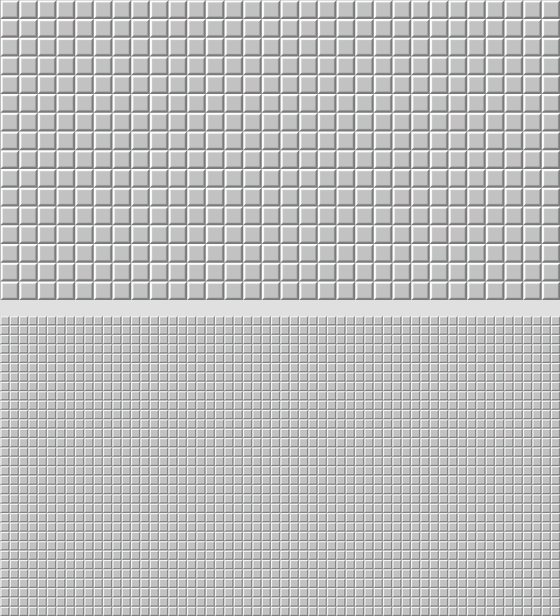
Top: one tile. Bottom: repeated 2 by 2.
Reproduce this pattern procedurally as a Shadertoy shader.

```glsl
// Grid of raised grey square tiles with white upper-left and dark lower-right bevels
#define TILES vec2(30.0, 16.0)
#define SHIFT vec2(0.025, 0.01)
#define LIGHT_FLAT 0.085
#define LIGHT_END 0.150
#define DARK_FLAT 0.075
#define DARK_END 0.165
#define FACE_GREY 0.76
#define LIGHT_GREY 0.99
#define DARK_GREY 0.48
#define TINT_AMOUNT 0.006
#define SAMPLES 4

float hash(vec2 p) {
    vec3 q = fract(vec3(p.xyx) * 0.1031);
    q += dot(q, q.yzx + 33.33);
    return fract((q.x + q.y) * q.z);
}

// Bevelled tile: p runs from 0 to 1, measured from the upper left corner
float bevelTile(vec2 p) {
    float lightEdge = min(p.x, p.y);
    float darkEdge = min(1.0 - p.x, 1.0 - p.y);
    float lit = mix(LIGHT_GREY, FACE_GREY, smoothstep(LIGHT_FLAT, LIGHT_END, lightEdge));
    float shaded = mix(DARK_GREY, FACE_GREY, smoothstep(DARK_FLAT, DARK_END, darkEdge));
    return lightEdge < darkEdge ? lit : shaded;
}

// Faint warm-violet variation between tiles, wrapped at the canvas edges
vec3 tileColor(vec2 grid) {
    vec2 cell = mod(floor(grid), TILES);
    float variation = hash(cell + 1.0) - 0.5;
    return bevelTile(fract(grid)) + TINT_AMOUNT * variation * vec3(1.0, -0.5, 0.6);
}

void mainImage(out vec4 fragColor, in vec2 fragCoord) {
    vec3 sum = vec3(0.0);
    // Average a small grid of samples to smooth the edges and mitres
    for (int j = 0; j < SAMPLES; j++) {
        for (int i = 0; i < SAMPLES; i++) {
            vec2 offset = (vec2(i, j) + 0.5) / float(SAMPLES) - 0.5;
            vec2 uv = (fragCoord + offset) / iResolution.xy;
            uv.y = 1.0 - uv.y;
            sum += tileColor(uv * TILES - SHIFT);
        }
    }
    fragColor = vec4(sum / float(SAMPLES * SAMPLES), 1.0);
}
```
